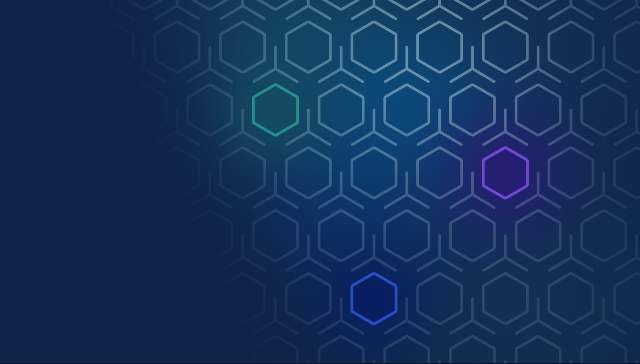
This background is drawn by a WebGL 2 fragment shader. Its source:

```glsl
#version 300 es
precision highp float;
// Navy backdrop with soft coloured glows under a staggered lattice of rounded
// hexagons and three-armed joints. Outlines come from distance functions and
// fade toward the left; three cells are lit in green, violet and blue.
// Lengths are in canvas heights, with the origin at the lower left.
uniform vec2 u_resolution;
out vec4 fragColor;

const vec2 PITCH = vec2(0.1804, 0.1728);
const vec2 LATTICE_ORIGIN = vec2(1.0274, 0.5251);
const float APOTHEM = 0.0606;
const float CORNER = 0.006;
const float HALF_STROKE = 0.0037;

// Signed distance to a pointy-top hexagon with rounded corners
float hexagon(vec2 p, float apothem, float corner) {
    const vec3 k = vec3(-0.8660, 0.5, 0.5774);
    float r = apothem - corner;
    p = abs(p.yx);
    p -= 2.0 * min(dot(k.xy, p), 0.0) * k.xy;
    p -= vec2(clamp(p.x, -k.z * r, k.z * r), r);
    return length(p) * sign(p.y) - corner;
}

float segment(vec2 p, vec2 a, vec2 b) {
    vec2 d = b - a;
    return length(p - a - d * clamp(dot(p - a, d) / dot(d, d), 0.0, 1.0));
}

// Stem upward plus two mirrored arms sloping down
float joint(vec2 p, float stem, vec2 arm) {
    p.x = abs(p.x);
    return min(segment(p, vec2(0.0), vec2(0.0, stem)),
               segment(p, vec2(0.0), arm));
}

// Centre of a lattice cell, odd rows shifted by half a pitch
vec2 cellCentre(vec2 cell) {
    return LATTICE_ORIGIN + PITCH * (cell + vec2(0.5 * mod(cell.y, 2.0), 0.0));
}

float wrapCentred(float x, float period) {
    return x - period * round(x / period);
}

// Distance to the nearest lattice line; joints overhang into the row below
float lattice(vec2 p) {
    float row = round((p.y - LATTICE_ORIGIN.y) / PITCH.y);
    float d = 1.0;
    for (int i = 0; i < 2; i++) {
        vec2 q = p - cellCentre(vec2(0.0, row + float(i)));
        vec2 hexPos = vec2(wrapCentred(q.x, PITCH.x), q.y);
        vec2 jointPos = vec2(wrapCentred(q.x - 0.5 * PITCH.x, PITCH.x), q.y + 0.0595);
        d = min(d, abs(hexagon(hexPos, APOTHEM, CORNER)));
        d = min(d, joint(jointPos, 0.0595, vec2(0.0595, -0.0355)));
    }
    return d;
}

float coverage(float d, float px) {
    return 1.0 - smoothstep(-0.5 * px, 0.5 * px, d);
}

float falloff(vec2 p, vec2 centre, vec2 radii) {
    vec2 d = (p - centre) / radii;
    return exp(-dot(d, d));
}

// Halo around a lit cell
vec3 halo(vec3 base, vec2 p, vec2 cell, vec3 tint, float radius) {
    return mix(base, tint, 0.8 * falloff(p, cellCentre(cell), vec2(radius)));
}

// Fill and coloured outline of a lit cell
vec3 litCell(vec3 base, vec2 p, vec2 cell, vec3 fill, vec3 line, float px) {
    float d = hexagon(p - cellCentre(cell), APOTHEM, CORNER);
    base = mix(base, fill, 0.6 * coverage(d, px));
    return mix(base, line, 0.92 * coverage(abs(d) - HALF_STROKE, px));
}

void main() {
    float px = 1.0 / u_resolution.y;
    vec2 p = gl_FragCoord.xy * px;

    // Broad background glows, dying out along a slanted left border
    const vec3 navy = vec3(0.06, 0.14, 0.29);
    float reveal = smoothstep(0.0, 0.5, p.x - 0.2 - 0.42 * (1.0 - p.y));
    vec3 col = navy;
    col = mix(col, vec3(0.07, 0.21, 0.33), 0.7 * falloff(p, vec2(1.42, 0.20), vec2(0.45, 0.35)));
    col = mix(col, vec3(0.08, 0.20, 0.36), 0.5 * falloff(p, vec2(1.48, 0.86), vec2(0.35, 0.30)));
    col = mix(col, vec3(0.08, 0.30, 0.40), 0.75 * falloff(p, vec2(0.86, 0.88), vec2(0.43, 0.34)));
    col = mix(col, vec3(0.04, 0.20, 0.44), 0.65 * falloff(p, vec2(0.96, 0.45), vec2(0.32, 0.25)));
    col = mix(col, vec3(0.04, 0.30, 0.50), 0.8 * falloff(p, vec2(1.10, 0.71), vec2(0.27, 0.24)));
    col = mix(navy, col, reveal);

    // Halos of the lit cells
    const vec2 greenCell = vec2(-2.0, 1.0);
    const vec2 violetCell = vec2(2.0, 0.0);
    const vec2 blueCell = vec2(0.0, -2.0);
    col = halo(col, p, greenCell, vec3(0.08, 0.30, 0.39), 0.16);
    col = halo(col, p, violetCell, vec3(0.16, 0.11, 0.46), 0.17);
    col = halo(col, p, blueCell, vec3(0.03, 0.12, 0.38), 0.15);

    // Pale lattice, brightest near the upper centre
    float shine = falloff(p, vec2(1.17, 0.87), vec2(0.42, 0.40));
    float opacity = reveal * (0.14 + 0.38 * shine);
    opacity *= 1.0 - 0.45 * smoothstep(1.45, 1.75, p.x);
    col = mix(col, vec3(0.72, 0.84, 0.90), opacity * coverage(lattice(p) - HALF_STROKE, px));

    // Lit cells on top
    col = litCell(col, p, greenCell, vec3(0.08, 0.30, 0.39), vec3(0.13, 0.58, 0.56), px);
    col = litCell(col, p, violetCell, vec3(0.15, 0.11, 0.46), vec3(0.46, 0.28, 0.85), px);
    col = litCell(col, p, blueCell, vec3(0.03, 0.11, 0.38), vec3(0.16, 0.31, 0.82), px);

    // Thin dark lower rim
    col = mix(col, vec3(0.04, 0.06, 0.15), 0.8 * coverage(p.y - 0.003, px));
    fragColor = vec4(col, 1.0);
}
```
